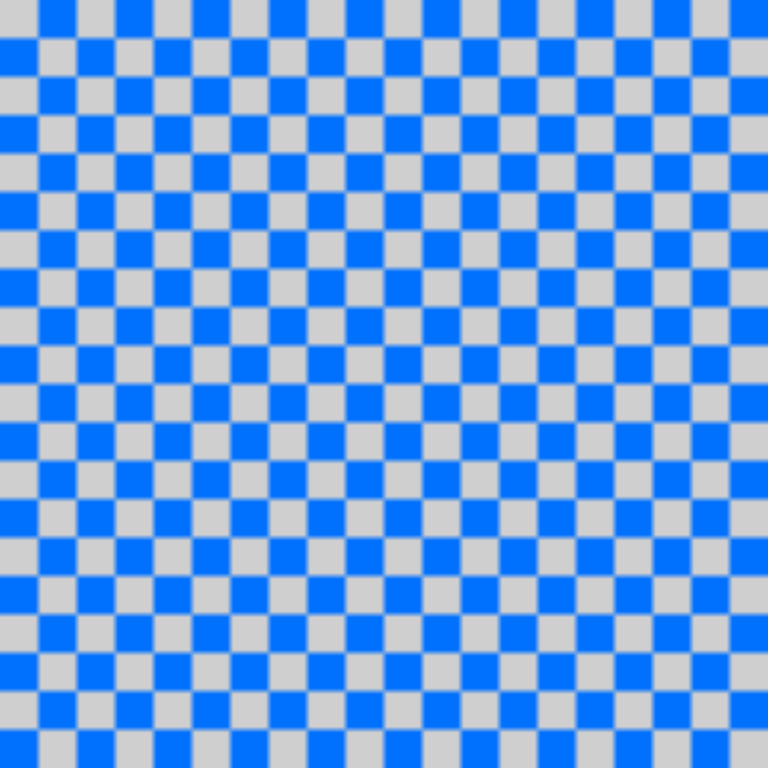
Write a Shadertoy shader that draws this pattern.

```glsl
// Blue and light grey checkerboard with softly blended cell edges.

#define CELLS 20.0                      // cells across and down
#define EDGE_WIDTH 0.156                // blend width, in cells
#define BLUE vec3(0.0, 0.44, 1.0)
#define GREY vec3(0.81, 0.81, 0.81)

// Signed distance to the nearest cell line: positive in even cells, negative in odd ones.
vec2 signedEdgeDistance(vec2 p) {
    return 0.5 - abs(mod(p + 0.5, 2.0) - 1.0);
}

void mainImage(out vec4 fragColor, in vec2 fragCoord) {
    // Clamping to the outer cell centres keeps the canvas border crisp.
    vec2 cell = clamp(fragCoord / iResolution.xy * CELLS, 0.5, CELLS - 0.5);

    // Blend over the soft edge, but never over less than one pixel.
    vec2 width = max(vec2(EDGE_WIDTH), CELLS / iResolution.xy);
    vec2 side = clamp(signedEdgeDistance(cell) / (0.5 * width), -1.0, 1.0);

    // Cells whose two parities agree are blue.
    float blueAmount = 0.5 + 0.5 * side.x * side.y;
    fragColor = vec4(mix(GREY, BLUE, blueAmount), 1.0);
}
```
